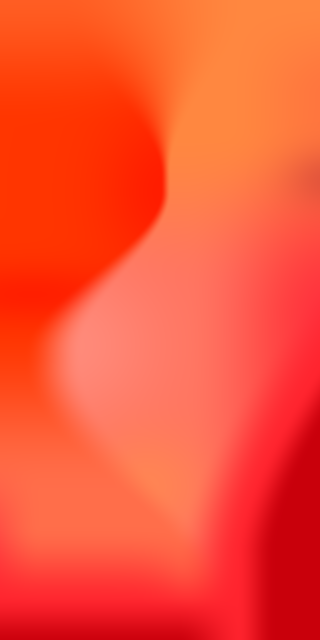
This background is drawn by a Shadertoy shader. Its source:

```glsl
// Soft molten gradient: a scarlet lobe and a peach lobe meet along an S-curve,
// with a crimson fold rising at lower right and a red floor.
// Each region is a chain of smooth ramps; curved edges carry varying softness.

#define EDGE_TOP 0.518
#define EDGE_SWING_IN 0.352
#define EDGE_SWING_OUT 0.53
#define EDGE_SOFTNESS 0.016
#define FOLD_X 0.77
#define FOLD_GLOW 0.22

const vec3 ORANGE   = vec3(1.00, 0.37, 0.14);
const vec3 SCARLET  = vec3(1.00, 0.21, 0.00);
const vec3 HOT_RED  = vec3(1.00, 0.10, 0.00);
const vec3 CORAL    = vec3(1.00, 0.43, 0.29);
const vec3 AMBER    = vec3(1.00, 0.53, 0.25);
const vec3 PEACH    = vec3(1.00, 0.45, 0.37);
const vec3 PINK     = vec3(1.00, 0.56, 0.50);
const vec3 ROSE     = vec3(1.00, 0.19, 0.24);
const vec3 RED      = vec3(1.00, 0.14, 0.18);
const vec3 CRIMSON  = vec3(0.79, 0.00, 0.045);
const vec3 BRUISE   = vec3(0.80, 0.27, 0.22);

// Elliptical glow, 1 at its centre.
float glow(vec2 p, vec2 centre, vec2 size) {
    vec2 q = (p - centre) / size;
    return exp(-dot(q, q));
}

// Horizontal place of the S-curve at depth v (0 top, 1 bottom).
float lobeEdge(float v) {
    return EDGE_TOP - 0.03 * (1.0 - smoothstep(0.1, 0.28, v))
         - EDGE_SWING_IN * smoothstep(0.30, 0.55, v)
         + EDGE_SWING_OUT * smoothstep(0.57, 0.95, v);
}

// Scarlet lobe, paling to coral lower down.
vec3 leftLobe(vec2 p) {
    vec3 c = mix(ORANGE, SCARLET, smoothstep(-0.02, 0.20, p.y));
    c = mix(c, HOT_RED, 0.9 * glow(p, vec2(0.52, 0.30), vec2(0.20, 0.13)));
    c = mix(c, HOT_RED, 0.8 * glow(p, vec2(0.10, 0.46), vec2(0.35, 0.045)));
    c = mix(c, CORAL, smoothstep(0.50, 0.77, p.y));
    float rim = 1.0 - smoothstep(-0.08, 0.13, p.x);
    return mix(c, ROSE, 0.9 * rim * smoothstep(0.70, 0.88, p.y));
}

// Peach lobe, amber above and flushed red on the right.
vec3 rightLobe(vec2 p) {
    vec3 c = mix(AMBER, PEACH, smoothstep(0.20, 0.46, p.y));
    c = mix(c, ORANGE + vec3(0.0, 0.07, 0.1),
            0.8 * smoothstep(0.70, 1.05, p.x) * smoothstep(0.0, 0.15, p.y));
    c = mix(c, PINK, 0.85 * glow(p, vec2(0.20, 0.54), vec2(0.30, 0.13)));
    c = mix(c, AMBER + vec3(0.0, 0.0, 0.07),
            0.85 * glow(p, vec2(0.46, 0.76), vec2(0.19, 0.085)));
    c = mix(c, ROSE, smoothstep(0.58, 1.04, p.x) * smoothstep(0.20, 0.50, p.y));
    return mix(c, BRUISE, 0.55 * glow(p, vec2(1.03, 0.28), vec2(0.13, 0.045)));
}

void mainImage(out vec4 fragColor, in vec2 fragCoord) {
    vec2 p = fragCoord / iResolution.xy;
    p.y = 1.0 - p.y;

    // Join the two lobes; the seam is crisp only at the shoulder.
    float haze = 1.0 - smoothstep(0.0, 0.27, p.y);
    float softness = EDGE_SOFTNESS + 0.28 * haze
                   + 0.075 * smoothstep(0.30, 0.56, p.y)
                   - 0.035 * smoothstep(0.65, 0.85, p.y);
    float seam = smoothstep(-softness, softness, p.x - lobeEdge(p.y));
    vec3 color = mix(leftLobe(p), rightLobe(p), seam);

    // Red floor, deepest along the bottom border.
    float tip = 0.025 * glow(p, vec2(0.62, 0.90), vec2(0.12, 0.06));
    float depth = p.y - tip;
    color = mix(color, RED, smoothstep(0.82, 0.955, depth));
    color = mix(color, CRIMSON, smoothstep(0.93, 1.01, p.y));

    // Crimson fold with a red glow in front of it.
    float rise = pow(max(0.86 - p.y, 0.0) / 0.28, 1.5);
    float fold = p.x - FOLD_X - 0.25 * rise;
    color = mix(color, RED, smoothstep(-FOLD_GLOW, 0.0, fold));
    color = mix(color, CRIMSON, smoothstep(-0.03, 0.09, fold));

    fragColor = vec4(color, 1.0);
}
```
